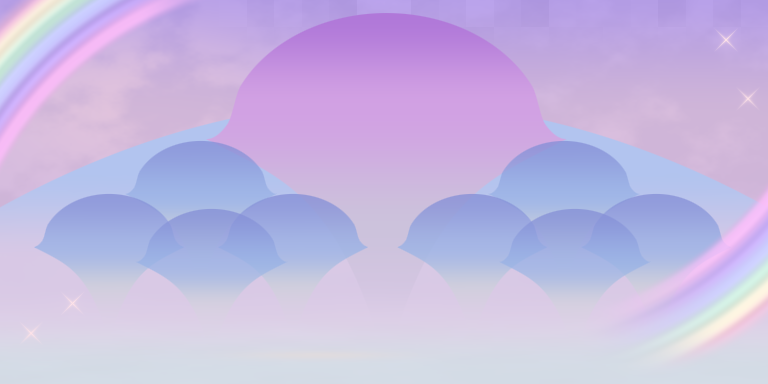
Write a WebGL 2 fragment shader that draws this background.

```glsl
#version 300 es
precision highp float;

uniform vec2 u_resolution;
out vec4 fragColor;

float hash(vec2 p) {
    p = fract(p * vec2(0.1031, 0.1137));
    p += dot(p, p.yx + 33.33);
    return fract((p.x + p.y) * p.x * 17.0);
}

float noise(vec2 p) {
    vec2 i = floor(p), f = fract(p);
    f = f * f * (3.0 - 2.0 * f);
    float low = mix(hash(i), hash(i + vec2(1, 0)), f.x);
    float high = mix(hash(i + vec2(0, 1)), hash(i + vec2(1, 1)), f.x);
    return mix(low, high, f.y);
}

float fbm(vec2 p) {
    float sum = 0.0, gain = 0.5;
    for (int i = 0; i < 5; i++) {
        sum += gain * noise(p);
        p = p * 2.03 + 7.1;
        gain *= 0.5;
    }
    return sum;
}

float glow(vec2 p, vec2 center, vec2 radius) {
    vec2 q = (p - center) / radius;
    return exp(-dot(q, q));
}

float cover(float d) {
    return clamp(0.5 - d / max(fwidth(d), 1e-5), 0.0, 1.0);
}

// Ogee dome: elliptic cap, flared tips, underside tapering to a stem
float domeShape(vec2 q) {
    float x = abs(q.x), t = max(1.0 - x, 0.0);
    float cap = 0.72 * (1.0 - sqrt(max(1.0 - x * x / 0.81, 0.0)));
    float flare = 0.7 - 6.0 * t * t;
    float top = mix(cap, flare, smoothstep(0.81, 0.885, x));
    float base = 0.7 + 0.5 * t + 0.75 * t * t * t * t;
    return cover(max(max(top - q.y, q.y - base), x - 1.0));
}

vec2 domeSpace(vec2 p, vec2 apex, float size) {
    return vec2(p.x - apex.x, apex.y - p.y) / size;
}

vec3 addBlueDome(vec3 color, vec2 p, vec2 apex) {
    vec2 q = domeSpace(p, apex, 0.197);
    vec3 tint = mix(vec3(0.52, 0.56, 0.84), vec3(0.60, 0.70, 0.90), smoothstep(0.0, 0.8, q.y));
    tint = mix(tint, vec3(0.80, 0.83, 0.84), smoothstep(0.7, 1.35, q.y));
    float alpha = 0.77 * (1.0 - smoothstep(0.9, 1.9, q.y));
    return mix(color, tint, alpha * domeShape(q));
}

// Pastel bands ordered from the inner rim outward, with fine streaks
vec3 addRainbow(vec3 color, vec2 p, vec2 center, float strength) {
    const vec3 bands[6] = vec3[6](
        vec3(0.95, 0.70, 0.94), vec3(0.77, 0.66, 0.97), vec3(0.76, 0.78, 0.98),
        vec3(0.80, 0.95, 0.87), vec3(0.99, 0.96, 0.85), vec3(0.98, 0.75, 0.85));
    vec2 ray = p - center;
    float t = (length(ray) - 0.90) / 0.225;
    vec3 tint = bands[0];
    for (int i = 1; i < 6; i++) {
        float edge = float(i) / 6.0 + 0.06;
        tint = mix(tint, bands[i], smoothstep(edge - 0.08, edge + 0.08, t));
    }
    float along = 4.0 * (ray.x - ray.y) / length(ray);
    tint += 0.12 * (noise(vec2(t * 14.0 + 20.0, along + 9.0)) - 0.5);
    float alpha = smoothstep(-0.03, 0.10, t) * (1.0 - smoothstep(0.88, 1.12, t));
    return mix(color, tint, alpha * strength);
}

// Four thin diagonal rays
float sparkle(vec2 p, vec2 center) {
    vec2 q = abs(mat2(0.707, 0.707, -0.707, 0.707) * (p - center));
    float reach = max(q.x, q.y), thin = min(q.x, q.y);
    float fade = max(1.0 - reach / 0.045, 0.0);
    return fade * exp(-thin / (0.0008 + 0.0022 * fade)) + 0.15 * exp(-reach / 0.012);
}

void main() {
    vec2 p = gl_FragCoord.xy / u_resolution.y;
    p.x += 1.0 - 0.5 * u_resolution.x / u_resolution.y;

    // Sky with rosy clouds and a faint mosaic along the top
    vec3 color = mix(vec3(0.82, 0.72, 0.86), vec3(0.70, 0.61, 0.90), smoothstep(0.68, 1.04, p.y));
    float cloud = smoothstep(0.32, 0.68, fbm(p * vec2(7.0, 11.0)));
    float rosy = glow(p, vec2(0.34, 0.72), vec2(0.34, 0.19)) + 0.5 * glow(p, vec2(1.75, 0.66), vec2(0.3, 0.16));
    color = mix(color, vec3(0.88, 0.76, 0.85), rosy * (0.2 + 0.6 * cloud));
    color += 0.025 * (cloud - 0.5);
    float tile = hash(floor(p * 14.0) + 3.0) - 0.5;
    color += 0.03 * tile * smoothstep(0.86, 0.98, p.y) * smoothstep(0.5, 0.7, p.x);

    // Broad blue hill dissolving into pale lavender
    float hillTop = 0.735 - 0.275 * (p.x - 1.0) * (p.x - 1.0);
    vec3 hill = mix(vec3(0.85, 0.79, 0.90), vec3(0.69, 0.77, 0.94), smoothstep(0.31, 0.56, p.y));
    color = mix(color, hill, cover(p.y - hillTop) * 0.95);

    // Large violet dome
    vec2 q = domeSpace(p, vec2(1.006, 0.966), 0.469);
    vec3 violet = mix(vec3(0.69, 0.47, 0.85), vec3(0.82, 0.63, 0.89), smoothstep(0.0, 0.52, q.y));
    violet = mix(violet, vec3(0.80, 0.76, 0.86), smoothstep(0.5, 1.2, q.y));
    color = mix(color, violet, domeShape(q) * (1.0 - smoothstep(1.1, 1.85, q.y)));

    // Two clusters of blue domes, back to front
    for (int i = 0; i < 2; i++) {
        vec2 origin = vec2(0.523 + 0.946 * float(i), 0.495);
        color = addBlueDome(color, p, origin + vec2(0.0, 0.138));
        color = addBlueDome(color, p, origin + vec2(-0.239, 0.0));
        color = addBlueDome(color, p, origin + vec2(0.240, 0.0));
        color = addBlueDome(color, p, origin + vec2(0.028, -0.039));
    }

    // Ground mist and a soft peach pool
    vec3 mist = mix(vec3(0.83, 0.86, 0.90), vec3(0.88, 0.83, 0.91), smoothstep(0.03, 0.20, p.y));
    mist += 0.02 * (fbm(p * vec2(4.0, 22.0)) - 0.5);
    color = mix(mist, color, smoothstep(0.08, 0.27, p.y));
    color = mix(color, vec3(0.89, 0.86, 0.86), 0.7 * glow(p, vec2(0.83, 0.075), vec2(0.2, 0.012)));

    // Rainbow ends in opposite corners
    float leftFade = 1.0 - smoothstep(0.35, 0.60, p.x);
    color = addRainbow(color, p, vec2(0.80, 0.14), 0.9 * leftFade * smoothstep(0.45, 0.6, p.y));
    float rightFade = smoothstep(1.50, 1.95, p.x) * smoothstep(0.0, 0.15, p.y);
    rightFade *= 1.0 - smoothstep(0.55, 0.7, p.y);
    color = addRainbow(color, p, vec2(1.276, 1.057), 0.85 * rightFade);

    float shine = sparkle(p, vec2(1.891, 0.896)) + sparkle(p, vec2(1.948, 0.743))
        + sparkle(p, vec2(0.189, 0.210)) + sparkle(p, vec2(0.081, 0.132));
    color = mix(color, vec3(1.0, 0.89, 0.91), clamp(shine, 0.0, 1.0));

    fragColor = vec4(color, 1.0);
}
```
